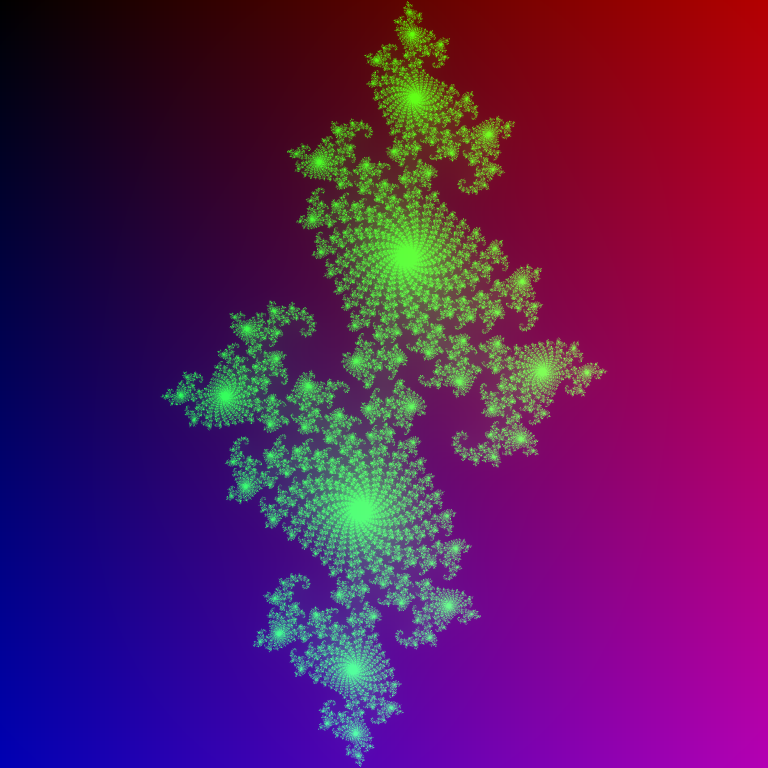
Write a WebGL 2 fragment shader that draws this background.

```glsl
#version 300 es
precision highp float;
// A dusty green Julia set with spiral arms over a black, red, blue and magenta gradient.

uniform vec2 u_resolution;
out vec4 outColor;

const vec2 JULIA_C = vec2(-0.735, 0.18);  // constant added at each step
const float VIEW_SIZE = 3.0;              // width of the complex plane shown
const float ESCAPE_RADIUS = 2.0;
const int MAX_STEPS = 255;
const int SAMPLES = 2;                    // samples per pixel side
const float GRADIENT_GAIN = 0.705;        // brightest red and blue

vec2 complexSquare(vec2 z) {
    return vec2(z.x * z.x - z.y * z.y, 2.0 * z.x * z.y);
}

// Share of the allowed steps taken before the orbit escapes.
float escapeTime(vec2 z) {
    int steps = 0;
    for (int i = 0; i < MAX_STEPS; i++) {
        if (dot(z, z) > ESCAPE_RADIUS * ESCAPE_RADIUS) break;
        z = complexSquare(z) + JULIA_C;
        steps++;
    }
    return float(steps) / float(MAX_STEPS);
}

// The real axis runs down the canvas, the imaginary axis to the right.
vec2 toComplexPlane(vec2 uv) {
    return VIEW_SIZE * vec2(0.5 - uv.y, uv.x - 0.5);
}

void main() {
    // Average the fine dust over a grid inside each pixel.
    float green = 0.0;
    for (int j = 0; j < SAMPLES; j++) {
        for (int i = 0; i < SAMPLES; i++) {
            vec2 offset = (vec2(i, j) + 0.5) / float(SAMPLES) - 0.5;
            green += escapeTime(toComplexPlane((gl_FragCoord.xy + offset) / u_resolution));
        }
    }
    green /= float(SAMPLES * SAMPLES);

    // Red grows to the right, blue grows downward.
    vec2 uv = gl_FragCoord.xy / u_resolution;
    outColor = vec4(GRADIENT_GAIN * uv.x, green, GRADIENT_GAIN * (1.0 - uv.y), 1.0);
}
```
